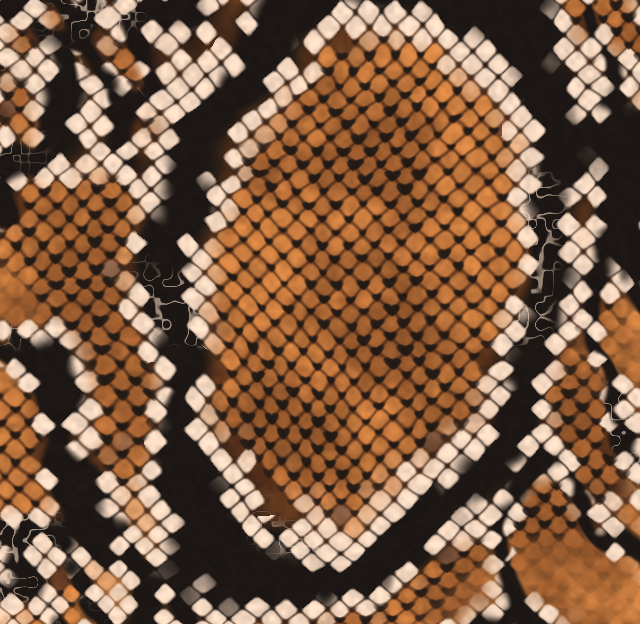
This texture is drawn by a WebGL 2 fragment shader. Its source:

```glsl
#version 300 es
precision highp float;
// Snakeskin: diagonal scales in tan saddles, edged with cream and split by black bands.
uniform vec2 u_resolution;
out vec4 fragColor;

const float SCALES = 33.0;   // scales per canvas height
const vec3 INK   = vec3(0.11, 0.09, 0.08);
const vec3 BROWN = vec3(0.32, 0.18, 0.10);
const vec3 RUST  = vec3(0.55, 0.32, 0.16);
const vec3 TAN   = vec3(0.82, 0.51, 0.26);
const vec3 CREAM = vec3(0.94, 0.83, 0.74);

float hash(vec2 p) {
  vec3 h = fract(vec3(p.xyx) * 0.1031);
  h += dot(h, h.yzx + 33.33);
  return fract((h.x + h.y) * h.z);
}

// Smooth value noise in -1..1
float noise(vec2 p) {
  vec2 i = floor(p), f = fract(p);
  f = f * f * (3.0 - 2.0 * f);
  float low = mix(hash(i), hash(i + vec2(1, 0)), f.x);
  float high = mix(hash(i + vec2(0, 1)), hash(i + vec2(1, 1)), f.x);
  return 2.0 * mix(low, high, f.y) - 1.0;
}

float fbm(vec2 p) {
  return 0.62 * noise(p) + 0.28 * noise(p * 2.1 + 17.0) + 0.14 * noise(p * 4.3 + 41.0);
}

vec2 noise2(vec2 p) {
  return vec2(noise(p), noise(p + 57.3));
}

mat2 rotation(float a) {
  return mat2(cos(a), sin(a), -sin(a), cos(a));
}

// Elliptical distance from the large saddle; 1 on its outline
float saddleDistance(vec2 p) {
  vec2 q = rotation(0.22) * (p - vec2(0.59, 0.58));
  return length(q / vec2(0.31, 0.50));
}

// Distance from the black bands: 0 inside a band, growing toward the tan skin
float bandDistance(vec2 p) {
  vec2 bent = p + 0.05 * noise2(p * 5.0 + 3.0);
  float e = saddleDistance(bent);
  float saddle = 1.0 - e + 0.12 * fbm(p * 9.0 + 5.0);
  vec2 slanted = rotation(-0.45) * bent * vec2(1.0, 1.0);
  float wild = 1.05 * fbm(slanted * vec2(7.0, 3.8) + 23.0);
  return abs(mix(wild, saddle, smoothstep(1.4, 1.1, e)));
}

// Coverage of one rounded scale around its cell centre
float scaleMask(vec2 local, float size, float soft) {
  float corner = 0.26;
  vec2 d = abs(local) - (size - corner);
  float dist = length(max(d, 0.0)) + min(max(d.x, d.y), 0.0) - corner;
  return smoothstep(soft, -soft, dist);
}

// Dark crescent under the lower tip of each scale
float crescent(vec2 q, float radius) {
  vec2 node = floor(q + 0.5);
  vec2 g = q - node;
  float across = (g.x - g.y) * 0.707;
  float up = (g.x + g.y) * 0.707;
  float r = radius * (0.75 + 0.5 * hash(node + 9.0));
  float dist = length(vec2(across * 0.9, (up - 0.5 * abs(across)) * 1.4));
  return smoothstep(r + 0.10, r - 0.10, dist);
}

void main() {
  vec2 p = gl_FragCoord.xy / u_resolution.y;

  // Bent diagonal lattice
  vec2 warped = p + 0.022 * noise2(p * 3.2) + 0.0035 * noise2(p * 32.0);
  mat2 diagonal = rotation(-0.785);
  vec2 q = diagonal * warped * SCALES;
  vec2 cell = floor(q);
  vec2 local = q - cell - 0.5;
  vec2 centre = p - transpose(diagonal) * local / SCALES;
  float chance = hash(cell + 71.0);

  // Skin zones, smooth for the ground and stepped for the scales
  float ground = bandDistance(p);
  float zone = bandDistance(mix(p, centre, 0.85));
  float outside = smoothstep(0.9, 1.2, saddleDistance(p));
  float bare = outside * smoothstep(0.28, 0.5, noise(p * 4.5 + 31.0));
  float glow = smoothstep(-0.55, 0.55, fbm(p * 6.5 + 11.0) + 0.25 * noise(p * 60.0));
  float skin = smoothstep(0.11, 0.25, ground);

  // Ground between the scales, with pale flecks in some black parts
  vec3 tanSkin = mix(RUST, TAN, 0.15 + 0.75 * glow);
  vec3 color = mix(INK, mix(mix(BROWN, RUST, 0.35 * glow), tanSkin, bare), skin);
  float fleck = smoothstep(0.16, 0.04, abs(noise(p * 75.0))) * smoothstep(0.4, 0.7, noise(p * 6.0 + 83.0));
  color = mix(color, CREAM, 0.6 * fleck * (1.0 - skin));

  // Scales: cream near the bands, tan further in, some left black
  float tanShare = smoothstep(0.21, 0.31, zone + 0.08 * (chance - 0.5));
  float dropped = step(chance + 0.2 * noise(centre * 17.0), 0.14) * (1.0 - tanShare);
  float present = smoothstep(0.085, 0.115, zone) * (1.0 - dropped);
  float dome = 1.0 - 0.9 * dot(local, local);
  vec3 scaleColor = mix(CREAM, tanSkin * (0.92 + 0.16 * chance), tanShare) * mix(0.85, 1.04, dome);
  float size = mix(0.47, 0.43, tanShare) + 0.04 * (chance - 0.5);
  color = mix(color, scaleColor, present * scaleMask(local, size, 0.11));

  // Crescents grow where the skin is duskier
  float shadow = crescent(q, mix(0.33, 0.20, glow)) * (1.0 - 0.85 * bare);
  color = mix(color, INK, 0.88 * shadow * smoothstep(0.16, 0.32, ground));

  // Fine print grain
  color *= 1.0 + 0.07 * noise(p * 110.0);
  fragColor = vec4(color, 1.0);
}
```
